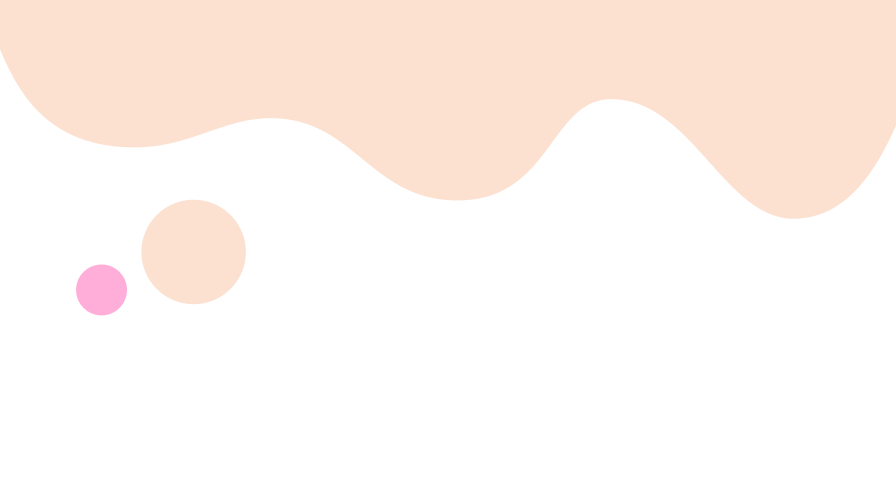
Write a WebGL 1 fragment shader that draws this background.

```glsl
precision highp float;
// A peach wave hanging from the top edge of a white field, with two flat discs.

uniform vec2 u_resolution;

// Lengths are in canvas widths, origin at the lower left.
const vec3 WHITE = vec3(1.0);
const vec3 PEACH = vec3(0.988, 0.882, 0.816);
const vec3 PINK = vec3(1.0, 0.68, 0.85);

// Turning points of the wave; the outer two lie off the canvas.
const vec2 LEFT_END = vec2(-0.0651, 0.6016);
const vec2 TROUGH_1 = vec2(0.1510, 0.3980);
const vec2 CREST_1 = vec2(0.3021, 0.4306);
const vec2 TROUGH_2 = vec2(0.5104, 0.3388);
const vec2 CREST_2 = vec2(0.6823, 0.4518);
const vec2 TROUGH_3 = vec2(0.8854, 0.3184);
const vec2 RIGHT_END = vec2(1.0807, 0.5885);

// Discs: centre and radius.
const vec3 LARGE_DISC = vec3(0.2161, 0.2813, 0.0583);
const vec3 SMALL_DISC = vec3(0.1133, 0.2389, 0.0284);

// Horizontal Bezier coordinate on 0..1; handles are the two tangent lengths.
float bezierX(float t, vec2 handles) {
  float s = 1.0 - t;
  return 3.0 * s * t * (s * handles.x + t * (1.0 - handles.y)) + t * t * t;
}

// Height and slope of a Bezier span whose tangents are level at both ends.
vec2 spanAt(float x, vec2 a, vec2 b, vec2 handles) {
  vec2 size = b - a;
  float target = (x - a.x) / size.x;
  float t = 0.5;
  float stepSize = 0.25;
  for (int i = 0; i < 18; i++) {
    t += bezierX(t, handles) < target ? stepSize : -stepSize;
    stepSize *= 0.5;
  }
  float s = 1.0 - t;
  float dx = 3.0 * (s * s * handles.x + t * t * handles.y)
           + 6.0 * s * t * (1.0 - handles.x - handles.y);
  float dy = 6.0 * s * t;
  return vec2(a.y + size.y * t * t * (3.0 - 2.0 * t),
              size.y * dy / (size.x * max(dx, 0.001)));
}

// Height and slope of the whole wave edge.
vec2 waveEdge(float x) {
  if (x < TROUGH_1.x) return spanAt(x, LEFT_END, TROUGH_1, vec2(0.343, 0.832));
  if (x < CREST_1.x) return spanAt(x, TROUGH_1, CREST_1, vec2(0.40, 0.35));
  if (x < TROUGH_2.x) return spanAt(x, CREST_1, TROUGH_2, vec2(0.45, 0.467));
  if (x < CREST_2.x) return spanAt(x, TROUGH_2, CREST_2, vec2(0.614, 0.40));
  if (x < TROUGH_3.x) return spanAt(x, CREST_2, TROUGH_3, vec2(0.44, 0.38));
  return spanAt(x, TROUGH_3, RIGHT_END, vec2(0.679, 0.276));
}

// Signed distance to a disc, negative inside.
float discDistance(vec2 p, vec3 disc) {
  return length(p - disc.xy) - disc.z;
}

// Coverage with an edge one pixel wide.
float coverage(float signedDistance) {
  return clamp(0.5 - signedDistance * u_resolution.x, 0.0, 1.0);
}

void main() {
  vec2 p = gl_FragCoord.xy / u_resolution.x;

  // Wave, with the vertical gap turned into a distance by the slope
  vec2 edge = waveEdge(p.x);
  float waveDistance = (edge.x - p.y) / sqrt(1.0 + edge.y * edge.y);
  vec3 color = mix(WHITE, PEACH, coverage(waveDistance));

  // Discs
  color = mix(color, PEACH, coverage(discDistance(p, LARGE_DISC)));
  color = mix(color, PINK, coverage(discDistance(p, SMALL_DISC)));

  gl_FragColor = vec4(color, 1.0);
}
```
